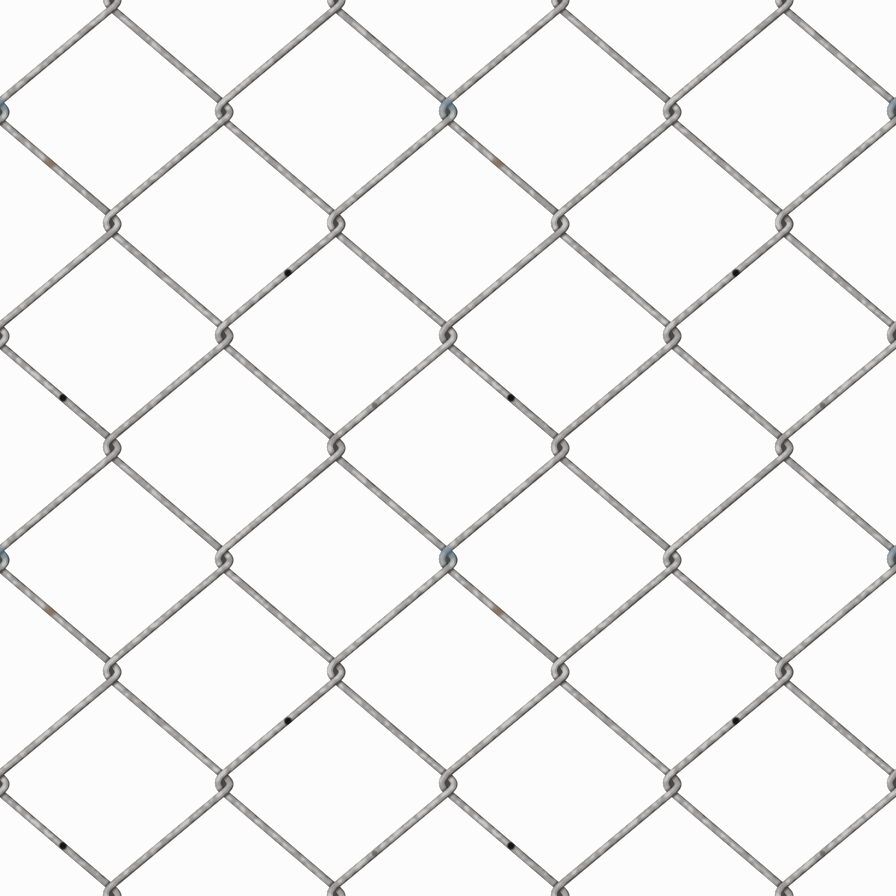
A WebGL 2 fragment shader for this pattern:

```glsl
#version 300 es
precision highp float;
// Chain-link fence on white: zigzag wires hook into each other at staggered knots.
// Each pixel measures the two wires of its nearest knot (straight strands plus a
// Bezier hook), shades them as round metal and adds wear repeating every 2 links.
uniform vec2 u_resolution;
out vec4 fragColor;

const float REPEATS = 4.0;          // links across and down
const float WEAR_PERIOD = 2.0;      // links per repeat of the wear
const float WIRE_RADIUS = 0.0158;   // all lengths are in links
const float HOOK = 0.049;           // reach of the hook's control points
const float KNOT_RISE = 0.008;
const float EDGE_SOFTNESS = 1.25;   // in pixels
const float GRAIN = 48.0;           // noise cells per link

// Where the straight strands end, relative to the knot
const vec2 UPPER_LEFT = vec2(-0.0035, 0.031);
const vec2 LOWER_LEFT = vec2(0.0, -0.045);
const vec2 UPPER_RIGHT = vec2(0.0035, 0.042);
const vec2 LOWER_RIGHT = vec2(0.0035, -0.049);

// Wear positions inside one wear period
const vec2 SPECK_A = vec2(1.286, 0.781);
const vec2 SPECK_B = vec2(0.281, 0.224);
const vec2 SCRATCH = vec2(1.672, 0.190);
const vec2 RUST_SPOT = vec2(0.222, 1.276);
const vec2 BLUE_SPOT = vec2(0.0, 1.525);

const vec3 PAPER = vec3(0.99);
const vec3 METAL_DARK = vec3(0.27, 0.26, 0.255);
const vec3 METAL_MID = vec3(0.61, 0.60, 0.595);
const vec3 METAL_LIGHT = vec3(0.78, 0.78, 0.775);
const vec3 KNOT_GAP = vec3(0.30, 0.285, 0.27);
const vec3 SPECK_COLOR = vec3(0.09, 0.08, 0.08);
const vec3 RUST = vec3(0.47, 0.37, 0.27);
const vec3 BLUE = vec3(0.38, 0.50, 0.56);
const vec2 LIGHT = vec2(-0.34, 0.16);

float hash(vec2 p) {
  return fract(sin(dot(p, vec2(127.1, 311.7))) * 43758.5453);
}

// Value noise that wraps after "period" cells
float noise(vec2 p, float period) {
  vec2 i = floor(p), f = fract(p);
  f = f * f * (3.0 - 2.0 * f);
  vec2 lo = mod(i, period), hi = mod(i + 1.0, period);
  return mix(mix(hash(lo), hash(vec2(hi.x, lo.y)), f.x),
             mix(hash(vec2(lo.x, hi.y)), hash(hi), f.x), f.y);
}

vec2 nearer(vec2 a, vec2 b) { return dot(a, a) < dot(b, b) ? a : b; }

// Offset from the closest point of a segment
vec2 fromSegment(vec2 p, vec2 a, vec2 b) {
  vec2 ab = b - a;
  return p - a - ab * clamp(dot(p - a, ab) / dot(ab, ab), 0.0, 1.0);
}

// Offset from a wire: strand, curved hook, strand
vec2 fromWire(vec2 p, vec2 farTop, vec2 top, vec2 bottom, vec2 farBottom) {
  vec2 best = nearer(fromSegment(p, farTop, top), fromSegment(p, bottom, farBottom));
  vec2 c1 = top + HOOK * normalize(top - farTop);
  vec2 c2 = bottom + HOOK * normalize(bottom - farBottom);
  vec2 last = top;
  for (int i = 1; i <= 12; i++) {
    float t = float(i) / 12.0, s = 1.0 - t;
    vec2 next = s*s*s * top + 3.0*s*s*t * c1 + 3.0*s*t*t * c2 + t*t*t * bottom;
    best = nearer(best, fromSegment(p, last, next));
    last = next;
  }
  return best;
}

// Round metal seen from the front, lit from the upper left
vec3 shadeWire(vec2 offset, float grain) {
  vec2 n = offset / WIRE_RADIUS;
  float facing = sqrt(max(0.0, 1.0 - dot(n, n)));
  float lit = facing * 0.85 + dot(n, LIGHT) + (grain - 0.5) * 0.35;
  vec3 color = mix(METAL_DARK, METAL_MID, smoothstep(0.1, 0.72, lit));
  return mix(color, METAL_LIGHT, smoothstep(0.72, 1.0, lit));
}

// Soft round spot repeating with the wear
float spot(vec2 p, vec2 center, float radius) {
  vec2 d = mod(p - center + 0.5 * WEAR_PERIOD, WEAR_PERIOD) - 0.5 * WEAR_PERIOD;
  return 1.0 - smoothstep(0.4 * radius, radius, length(d));
}

void main() {
  vec2 p = gl_FragCoord.xy / u_resolution * REPEATS;
  float soft = EDGE_SOFTNESS * REPEATS / min(u_resolution.x, u_resolution.y);

  // Nearest knot of the staggered lattice
  vec2 a = p - vec2(0.5, KNOT_RISE), b = p - vec2(0.0, 0.5 + KNOT_RISE);
  a -= floor(a + 0.5);
  b -= floor(b + 0.5);
  vec2 q = abs(a.x) + abs(a.y) < abs(b.x) + abs(b.y) ? a : b;

  // Each strand runs on to its end at the neighbouring knot
  vec2 left = fromWire(q, vec2(-0.5, 0.5) + LOWER_RIGHT, UPPER_LEFT,
                       LOWER_LEFT, vec2(-0.5, -0.5) + UPPER_RIGHT);
  vec2 right = fromWire(q, vec2(0.5, 0.5) + LOWER_LEFT, UPPER_RIGHT,
                        LOWER_RIGHT, vec2(0.5, -0.5) + UPPER_LEFT);

  // The right wire passes over above the knot, the left one below it
  bool rightOver = q.y > -0.005;
  vec2 over = rightOver ? right : left, under = rightOver ? left : right;
  float overDist = length(over) - WIRE_RADIUS;
  float underDist = length(under) - WIRE_RADIUS;
  float grain = noise(p * GRAIN, GRAIN * WEAR_PERIOD);
  float contact = mix(0.55, 1.0, smoothstep(0.0, 0.014, overDist));

  // Layers: gap inside the knot, lower wire, upper wire
  float gapDist = (length((q + vec2(0.0, 0.004)) / vec2(0.022, 0.03)) - 1.0) * 0.022;
  float gap = clamp(0.5 - gapDist / soft, 0.0, 1.0);
  float underCover = clamp(0.5 - underDist / soft, 0.0, 1.0);
  float overCover = clamp(0.5 - overDist / soft, 0.0, 1.0);
  vec3 color = mix(PAPER, KNOT_GAP, gap);
  color = mix(color, shadeWire(under, grain) * contact, underCover);
  color = mix(color, shadeWire(over, grain), overCover);

  // Wear on the metal only
  float metal = max(underCover, overCover);
  color = mix(color, RUST, metal * 0.6 * spot(p, RUST_SPOT, 0.04));
  color = mix(color, BLUE, metal * 0.5 * spot(p, BLUE_SPOT, 0.05));
  color = mix(color, METAL_DARK, metal * 0.6 * spot(p, SCRATCH, 0.018));
  float specks = max(spot(p, SPECK_A, 0.024), spot(p, SPECK_B, 0.024));
  color = mix(color, SPECK_COLOR, metal * specks);
  fragColor = vec4(color, 1.0);
}
```
